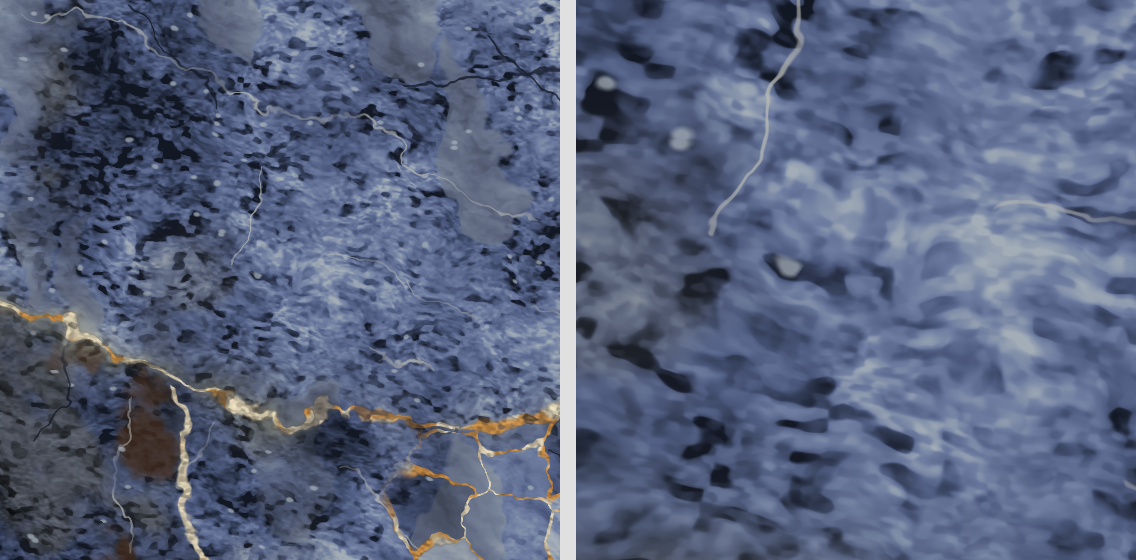
Left, the full canvas; right, a detail of the centre.
Reproduce this texture procedurally as a WebGL 1 fragment shader.

```glsl
precision highp float;
uniform vec2 u_resolution;

// Stone colours, dark to pale
const vec3 SHADOW = vec3(0.07, 0.09, 0.14);
const vec3 DEEP = vec3(0.19, 0.23, 0.33);
const vec3 SLATE = vec3(0.31, 0.36, 0.51);
const vec3 LIGHT = vec3(0.43, 0.49, 0.63);
const vec3 PALE = vec3(0.64, 0.68, 0.72);
// Mineral colours
const vec3 GREY = vec3(0.31, 0.32, 0.33);
const vec3 OLIVE = vec3(0.53, 0.54, 0.50);
const vec3 CREAM = vec3(0.84, 0.79, 0.67);
const vec3 GOLD = vec3(0.76, 0.52, 0.23);
const vec3 RUST = vec3(0.27, 0.17, 0.10);
// Tuning, lengths in canvas units
const float BASE_TONE = 0.395;
const float GRAIN = 0.30;
const float FLECK = 0.17;
const float SOFT = 0.0018;
const float HAIR_WIDTH = 0.0016;
const float STREAK_ANGLE = -0.7;
const vec2 GRAIN_SCALE = vec2(62.0, 105.0);
const vec2 PLATE_SCALE = vec2(7.5, 4.0);
const float BRECCIA_SCALE = 8.5;

vec2 hash2(vec2 p) {
  vec3 q = fract(p.xyx * vec3(0.1031, 0.1030, 0.0973));
  q += dot(q, q.yzx + 33.33);
  return fract((q.xx + q.yz) * q.zy);
}

// Smoothly blended random cells
float cellNoise(vec2 p) {
  vec2 base = floor(p);
  float sum = 0.0, total = 0.0;
  for (int y = -1; y <= 1; y++) for (int x = -1; x <= 1; x++) {
    vec2 cell = base + vec2(float(x), float(y));
    vec2 d = cell + 0.2 + 0.6 * hash2(cell) - p;
    float weight = exp(-5.0 * dot(d, d));
    sum += weight * hash2(cell + 71.0).x;
    total += weight;
  }
  return sum / total;
}

float fbm(vec2 p) {
  float sum = 0.0, amp = 0.533;
  for (int i = 0; i < 4; i++) {
    sum += amp * cellNoise(p);
    p = mat2(1.6, 1.2, -1.2, 1.6) * p + 19.7;
    amp *= 0.5;
  }
  return sum;
}

// Nearest distance, gap to the next cell, cell id
vec3 voronoi(vec2 p) {
  vec2 base = floor(p);
  float near = 9.0, next = 9.0, id = 0.0;
  for (int y = -1; y <= 1; y++) for (int x = -1; x <= 1; x++) {
    vec2 cell = base + vec2(float(x), float(y));
    float d = length(cell + hash2(cell) - p);
    if (d < near) { next = near; near = d; id = hash2(cell + 37.0).y; }
    else next = min(next, d);
  }
  return vec3(near, next - near, id);
}

vec2 rotate(vec2 p, float a) {
  return vec2(cos(a) * p.x + sin(a) * p.y, cos(a) * p.y - sin(a) * p.x);
}

float segment(vec2 p, vec2 a, vec2 b) {
  vec2 ab = b - a;
  return length(p - a - ab * clamp(dot(p - a, ab) / dot(ab, ab), 0.0, 1.0));
}

float band(float d, float width) { return 1.0 - smoothstep(width * 0.5, width + SOFT, d); }

float blob(vec2 p, vec2 centre, vec2 radius) {
  return 1.0 - smoothstep(0.35, 1.15, length((p - centre) / radius));
}

vec3 stoneRamp(float tone) {
  float t = (tone - 0.10) / 0.13;
  vec3 c = mix(SHADOW, DEEP, clamp(t, 0.0, 1.0));
  c = mix(c, SLATE, clamp(t - 1.0, 0.0, 1.0));
  c = mix(c, LIGHT, clamp(t - 2.0, 0.0, 1.0));
  return mix(c, PALE, clamp(t - 3.0, 0.0, 1.0));
}

void main() {
  vec2 p = gl_FragCoord.xy / u_resolution;
  vec2 jitter = vec2(fbm(p * 11.0), fbm(p * 11.0 + 47.0)) - 0.5;
  vec2 bent = p + 0.012 * sin(p.yx * 13.0 + vec2(0.5, 2.0)) + 0.005 * sin(p.yx * 37.0);
  vec2 q = bent + 0.085 * jitter;
  float cloud = fbm(p * 5.0 + 3.0);
  float patches = cellNoise(p * 17.0 + 8.0);
  float streak = fbm(rotate(q, STREAK_ANGLE) * vec2(5.0, 19.0));

  // Main fracture and the zones it divides
  float rise = q.y - 0.25 - 0.43 * (q.x - 0.72) * (q.x - 0.72);
  float below = 1.0 - smoothstep(-0.02, 0.01, rise);
  float lowerLeft = below * (1.0 - smoothstep(0.27, 0.33, q.x + 0.2 * (q.y - 0.3)));
  float dark = max(lowerLeft, blob(q, vec2(0.13, 0.76), vec2(0.14, 0.27)));
  dark = max(dark, 0.55 * blob(q, vec2(0.36, 0.47), vec2(0.12, 0.15)));
  dark = max(dark, 0.5 * below * blob(q, vec2(0.47, 0.13), vec2(0.2, 0.2)));
  float breccia = below * smoothstep(0.68, 0.76, q.x + 0.25 * (0.12 - q.y));

  // Smooth plates set in the grainy stone
  vec3 plate = voronoi(rotate(q, 0.2) * PLATE_SCALE);
  float plateMask = smoothstep(0.80, 0.82, plate.z) * smoothstep(0.02, 0.12, plate.y) * (1.0 - 0.7 * dark);
  vec3 shard = voronoi(q * BRECCIA_SCALE + 2.3);

  // Stone tone: clouds, slanted streaks, grain and dark flecks
  vec2 g = rotate(p + 0.03 * jitter, -0.2);
  float coarse = cellNoise(g * GRAIN_SCALE);
  float fine = cellNoise(g * GRAIN_SCALE * 2.1 + 31.0);
  float rough = (1.0 - 0.75 * plateMask) * (1.0 - 0.6 * breccia) * (0.55 + 0.9 * patches);
  float tone = BASE_TONE + 0.34 * (cloud - 0.5) + 0.32 * (streak - 0.5);
  tone += 0.03 * smoothstep(0.5, 0.9, p.x) - 0.145 * dark + 0.03 * plateMask;
  tone += rough * GRAIN * (0.55 * (coarse - 0.5) + 0.45 * (fine - 0.5));
  tone -= rough * FLECK * (1.0 - smoothstep(0.2, 0.42, coarse)) * smoothstep(0.3, 0.6, fbm(p * 23.0));
  tone += breccia * 0.28 * (shard.z - 0.5);
  vec3 color = stoneRamp(tone);
  color = mix(color, GREY * (0.4 + 1.6 * tone), 0.75 * dark * smoothstep(0.45, 0.65, cloud + 0.2 * (patches - 0.5)));
  color = mix(color, OLIVE * (0.35 + 1.4 * tone), 0.3 * plateMask);
  color = mix(color, RUST, 0.7 * lowerLeft * smoothstep(0.57, 0.72, fbm(p * 9.0 + 61.0)));

  // Scattered pale specks
  vec3 speck = voronoi(g * vec2(34.0, 48.0));
  color = mix(color, PALE, 0.75 * step(0.95, speck.z) * (1.0 - smoothstep(0.1, 0.28, speck.x)));

  // Hairlines and dark cracks
  float hair = band(segment(q, vec2(0.05, 1.0), vec2(0.96, 0.62)), HAIR_WIDTH);
  float crack = band(segment(q, vec2(0.72, 0.85), vec2(1.05, 0.87)), HAIR_WIDTH * 1.6);
  for (int i = 0; i < 12; i++) {
    vec2 r = hash2(vec2(float(i) * 7.3, 5.1));
    vec2 start = hash2(vec2(float(i) * 3.7, 19.4));
    float angle = r.x < 0.65 ? -0.35 - 0.5 * r.y : 1.1 + 0.6 * r.y;
    vec2 end = start + (0.1 + 0.15 * r.y) * vec2(cos(angle), sin(angle));
    float line = band(segment(q, start, end), HAIR_WIDTH);
    if (mod(float(i), 3.0) < 0.5) crack = max(crack, line); else hair = max(hair, line);
  }
  color = mix(color, SHADOW, 0.75 * crack);
  color = mix(color, mix(PALE, CREAM, 0.35), hair * (0.2 + 0.65 * patches));

  // Golden veins: fracture, falling branch and breccia seams
  float halo = exp(-abs(rise) * 32.0) * (1.0 - 0.6 * smoothstep(0.45, 0.7, p.x));
  color = mix(color, OLIVE * (0.35 + 1.6 * tone), halo * smoothstep(0.35, 0.6, cloud + 0.15));
  float seam = band(abs(rise), 0.003 + 0.018 * patches * patches) * (0.45 + 0.55 * smoothstep(0.25, 0.5, coarse));
  float branch = band(segment(q, vec2(0.30, 0.30), vec2(0.37, -0.02)), 0.004 + 0.009 * patches);
  float net = breccia * band(shard.y, 0.03 + 0.2 * patches * patches);
  float vein = max(seam, max(branch, net));
  float rim = max(band(abs(rise), 0.018 * patches), breccia * band(shard.y, 0.3 * patches * patches));
  color = mix(color, RUST, 0.5 * rim * (1.0 - vein));
  float gilding = smoothstep(0.38, 0.62, cellNoise(p * 27.0 + 5.0) + 0.1 * breccia) * (1.0 - 0.8 * branch);
  vec3 mineral = mix(CREAM, GOLD, gilding) * (0.72 + 0.45 * fine);
  color = mix(color, mineral, 0.9 * vein);

  gl_FragColor = vec4(color, 1.0);
}
```
